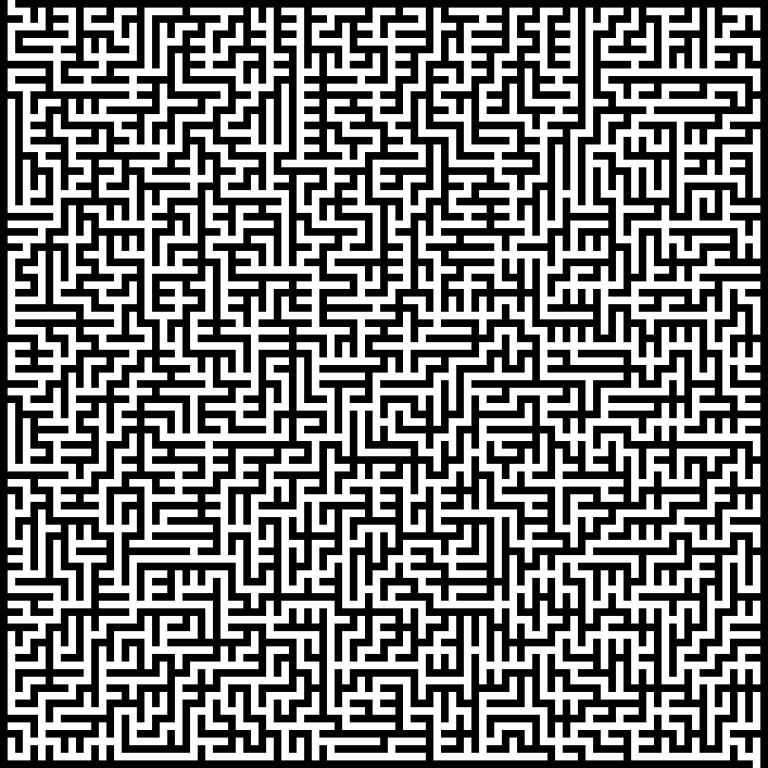
Reproduce this pattern procedurally as a Shadertoy shader.

```glsl
// Draws a dense black and white square maze with one gate at the top left and one at the bottom right.

const int CELLS = 50;               // corridor cells per side
const int UNITS = 2 * CELLS + 1;    // walls and corridors are both one unit wide

float hash(ivec2 p) {
    uint n = uint(p.x) * 1597334673u ^ uint(p.y) * 3812015801u;
    n = (n ^ (n >> 16)) * 2246822519u;
    n = (n ^ (n >> 13)) * 3266489917u;
    return float((n ^ (n >> 16)) & 65535u) / 65536.0;
}

// Each inner post grows one wall: forward or to either side. Forward is up above
// the diagonal and right below it, so walls never close a loop.
ivec2 wallDirection(ivec2 post) {
    if (min(post.x, post.y) <= 0 || max(post.x, post.y) >= CELLS) return ivec2(0);
    ivec2 forward = post.y > post.x ? ivec2(0, 1) : ivec2(1, 0);
    ivec2 side = forward.yx;
    float pick = hash(post);
    if (pick < 0.27) return side;
    // Avoid doubling a wall that the neighbour already grows towards this post.
    if (pick < 0.62 && hash(post - side) >= 0.27) return -side;
    return forward;
}

// 1 for an open unit, 0 for a wall unit
float openUnit(ivec2 unit) {
    unit = clamp(unit, ivec2(0), ivec2(UNITS - 1));
    if (unit == ivec2(1, UNITS - 1) || unit == ivec2(UNITS - 2, 0)) return 1.0;
    if (min(unit.x, unit.y) == 0 || max(unit.x, unit.y) == UNITS - 1) return 0.0;

    ivec2 odd = unit & 1;
    if (odd.x == odd.y) return float(odd.x);

    // The unit lies between two posts: it is wall if either one points at the other.
    ivec2 post = unit / 2;
    bool wall = wallDirection(post) == odd || wallDirection(post + odd) == -odd;
    return wall ? 0.0 : 1.0;
}

void mainImage(out vec4 fragColor, in vec2 fragCoord) {
    vec2 pixelSize = float(UNITS) / iResolution.xy;
    vec2 p = fragCoord * pixelSize - 0.5;
    ivec2 unit = ivec2(floor(p));

    // Blend the four nearest units by their coverage of the pixel.
    vec2 t = clamp((fract(p) - 0.5) / pixelSize + 0.5, 0.0, 1.0);
    float lower = mix(openUnit(unit), openUnit(unit + ivec2(1, 0)), t.x);
    float upper = mix(openUnit(unit + ivec2(0, 1)), openUnit(unit + ivec2(1, 1)), t.x);

    float shade = mix(0.005, 0.995, mix(lower, upper, t.y));
    fragColor = vec4(vec3(shade), 1.0);
}
```
